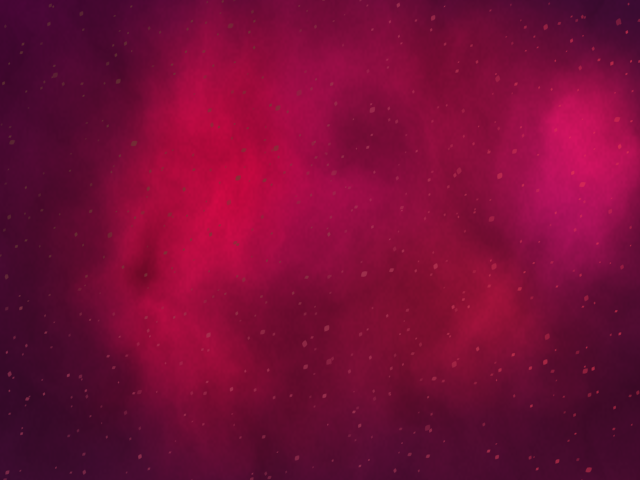
Reproduce this background procedurally as a Shadertoy shader.

```glsl
// Crimson and magenta nebula clouds over dark plum, sprinkled with drifting flecks.

const int GLOW_COUNT = 12;
const float WARP = 0.085;          // how far noise bends the glows
const float CLOUD_CONTRAST = 0.50; // brightness swing of the clouds
const float GRAIN = 0.05;          // fine canvas texture
const float FLECK_ALPHA = 0.62;

const vec3 TOP_LEFT = vec3(0.25, 0.02, 0.19);
const vec3 TOP_RIGHT = vec3(0.19, 0.04, 0.18);
const vec3 BOTTOM_LEFT = vec3(0.22, 0.045, 0.18);
const vec3 BOTTOM_RIGHT = vec3(0.26, 0.04, 0.17);
const vec3 CRIMSON_VEIL = vec3(0.47, 0.05, 0.19);
const vec3 FLECK_OLIVE = vec3(0.42, 0.27, 0.20);
const vec3 FLECK_ROSE = vec3(0.70, 0.26, 0.36);
const vec3 FLECK_CORAL = vec3(0.92, 0.23, 0.32);

// Glow centre (xy) and radii (zw), in canvas heights
const vec4 GLOW_SHAPE[GLOW_COUNT] = vec4[](
    vec4(0.88, 0.80, 0.26, 0.20), vec4(0.66, 0.64, 0.17, 0.26),
    vec4(0.47, 0.76, 0.13, 0.15), vec4(0.48, 0.62, 0.16, 0.16),
    vec4(0.35, 0.52, 0.14, 0.13), vec4(0.35, 0.31, 0.14, 0.15),
    vec4(0.46, 0.22, 0.14, 0.11), vec4(0.98, 0.33, 0.19, 0.15),
    vec4(1.24, 0.70, 0.15, 0.16), vec4(1.18, 0.57, 0.13, 0.15),
    vec4(0.75, 0.70, 0.07, 0.09), vec4(0.30, 0.44, 0.06, 0.05));

// Glow colour (rgb) and strength (a)
const vec4 GLOW_COLOR[GLOW_COUNT] = vec4[](
    vec4(0.57, 0.05, 0.23, 0.80), vec4(0.57, 0.04, 0.29, 0.75),
    vec4(0.72, 0.04, 0.25, 0.85), vec4(0.82, 0.03, 0.26, 0.95),
    vec4(0.68, 0.04, 0.23, 0.85), vec4(0.70, 0.04, 0.25, 0.90),
    vec4(0.66, 0.05, 0.24, 0.85), vec4(0.63, 0.07, 0.22, 0.85),
    vec4(0.80, 0.07, 0.34, 0.95), vec4(0.62, 0.06, 0.33, 0.80),
    vec4(0.44, 0.05, 0.20, 0.60), vec4(0.40, 0.03, 0.13, 0.55));

float hash(vec2 p) {
    vec3 q = fract(p.xyx * vec3(0.1031, 0.1030, 0.0973));
    q += dot(q, q.yzx + 33.33);
    return fract((q.x + q.y) * q.z);
}

float noise(vec2 p) {
    vec2 i = floor(p), f = fract(p);
    f = f * f * (3.0 - 2.0 * f);
    return mix(mix(hash(i), hash(i + vec2(1, 0)), f.x),
               mix(hash(i + vec2(0, 1)), hash(i + vec2(1, 1)), f.x), f.y);
}

float fbm(vec2 p) {
    float sum = 0.0, amp = 0.5;
    for (int i = 0; i < 5; i++) {
        sum += amp * noise(p);
        p = mat2(0.8, 0.6, -0.6, 0.8) * p * 2.03 + 17.0;
        amp *= 0.5;
    }
    return sum;
}

// Soft backdrop with coloured glows blended over it
vec3 nebula(vec2 p, vec2 uv) {
    vec3 color = mix(mix(BOTTOM_LEFT, BOTTOM_RIGHT, uv.x),
                     mix(TOP_LEFT, TOP_RIGHT, uv.x), uv.y);
    vec2 bend = vec2(fbm(p * 5.0 + 40.0), fbm(p * 5.0 + 80.0)) - 0.48;
    vec2 q = p + WARP * 2.0 * bend;
    vec2 veil = (q - vec2(0.68, 0.53)) / vec2(0.60, 0.46);
    color = mix(color, CRIMSON_VEIL, exp(-pow(dot(veil, veil), 1.5)));
    for (int i = 0; i < GLOW_COUNT; i++) {
        vec2 d = (q - GLOW_SHAPE[i].xy) / GLOW_SHAPE[i].zw;
        color = mix(color, GLOW_COLOR[i].rgb, GLOW_COLOR[i].a * exp(-dot(d, d)));
    }
    float clouds = fbm(q * vec2(9.0, 6.0) + 7.0) - 0.48;
    return color * (1.0 + CLOUD_CONTRAST * clouds);
}

// Coverage of one layer of slanted flecks, one candidate per grid cell
float flecks(vec2 p, float cell, float chance, float seed) {
    vec2 id = floor(p / cell) + seed;
    vec2 center = 0.2 + 0.6 * vec2(hash(id + 3.1), hash(id + 8.7));
    vec2 d = (fract(p / cell) - center) * cell;
    float angle = 0.5 + 0.9 * hash(id + 5.3);
    d = mat2(cos(angle), -sin(angle), sin(angle), cos(angle)) * d;
    float radius = cell * mix(0.05, 0.12, hash(id + 12.9));
    d.y *= 1.4;
    float dist = mix(length(d), abs(d.x) + abs(d.y), 0.4) - radius;
    float edge = 0.0014 + 0.5 / iResolution.y;
    float shade = 0.45 + 0.55 * hash(id + 21.0);
    return step(hash(id), chance) * shade * (1.0 - smoothstep(-edge, edge, dist));
}

void mainImage(out vec4 fragColor, in vec2 fragCoord) {
    vec2 uv = fragCoord / iResolution.xy;
    vec2 p = fragCoord / iResolution.y;
    vec3 color = nebula(p, uv);

    // Fine grain
    color *= 1.0 + GRAIN * (noise(p * vec2(210.0, 150.0)) - 0.5);

    // Flecks: olive at upper left, rose below, coral to the right
    float cover = 0.0;
    for (int i = 0; i < 3; i++) {
        float layer = float(i);
        cover = max(cover, flecks(p + 0.013 * layer, 0.066 / (1.0 + 0.55 * layer),
                                  0.32 - 0.04 * layer, 31.0 * layer));
    }
    float olive = smoothstep(0.25, 0.50, uv.y) * (1.0 - smoothstep(0.40, 0.60, uv.x));
    vec3 fleckColor = mix(FLECK_ROSE, FLECK_CORAL, smoothstep(0.55, 0.95, uv.x));
    fleckColor = mix(fleckColor, FLECK_OLIVE, olive);
    color = mix(color, fleckColor, FLECK_ALPHA * cover);

    fragColor = vec4(color, 1.0);
}
```
